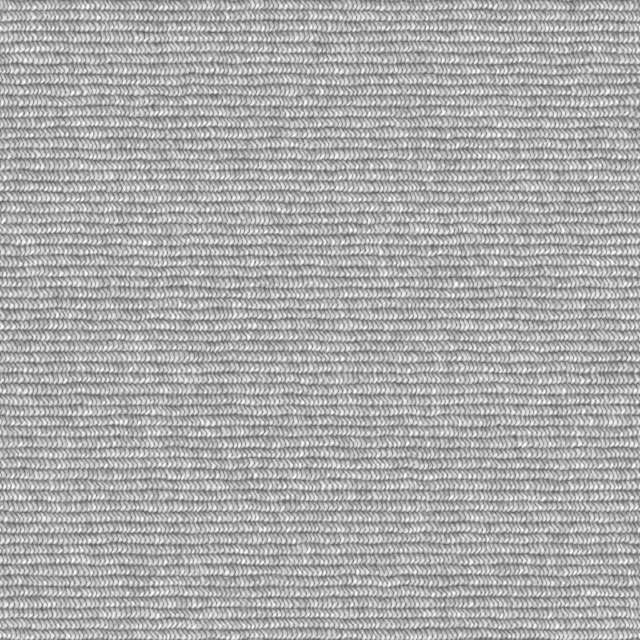
Write a WebGL 2 fragment shader that draws this texture.

```glsl
#version 300 es
precision highp float;

uniform vec2 u_resolution;
out vec4 fragColor;

const vec2 STITCHES = vec2(132.0, 60.0);
const vec3 SHADOW = vec3(0.46);
const vec3 YARN = vec3(0.74);
const vec3 HIGHLIGHT = vec3(0.91);

float hash(vec2 p) {
    vec3 q = fract(vec3(p.xyx) * 0.1031);
    q += dot(q, q.yzx + 33.33);
    return fract((q.x + q.y) * q.z);
}

// Value noise that wraps after a whole number of cells
float wrapNoise(vec2 uv, vec2 cells) {
    vec2 p = uv * cells;
    vec2 cell = floor(p);
    vec2 f = fract(p);
    f = f * f * (3.0 - 2.0 * f);
    float a = hash(mod(cell, cells));
    float b = hash(mod(cell + vec2(1.0, 0.0), cells));
    float c = hash(mod(cell + vec2(0.0, 1.0), cells));
    float d = hash(mod(cell + vec2(1.0, 1.0), cells));
    return mix(mix(a, b, f.x), mix(c, d, f.x), f.y);
}

// Slanted oval loop: x = coverage, y = random tone, z = side lighting
vec3 stitch(vec2 p, float row, float centre, float lean, vec2 halfSize, float softness) {
    float height = fract(p.y) - centre;
    float x = p.x + lean * height;
    vec2 id = vec2(mod(floor(x), STITCHES.x), row);
    float tone = hash(id + centre * 40.0) - 0.5;
    float size = mix(0.85, 1.15, hash(id + 71.0));
    float side = fract(x) - 0.5;
    float dist = length(vec2(side, height) / (halfSize * vec2(1.0, size)));
    float coverage = 1.0 - smoothstep(0.8 - softness, 0.8 + softness, dist);
    return vec3(coverage, tone, -side);
}

void main() {
    vec2 uv = gl_FragCoord.xy / u_resolution;
    float pixel = STITCHES.x / min(u_resolution.x, u_resolution.y);
    float softness = clamp(pixel * 1.5, 0.48, 0.8);

    // Slight yarn tension bends the rows and shifts the loops
    vec2 bend = vec2(wrapNoise(uv, vec2(44.0, 60.0)), wrapNoise(uv, vec2(33.0, 40.0))) - 0.5;
    vec2 p = uv * STITCHES + bend * vec2(0.8, 0.24);
    float row = mod(floor(p.y), STITCHES.y);
    p.x += hash(vec2(row, 17.0));

    // Soft broad loops, with short glints leaning the other way at their feet
    vec3 loop = stitch(p, row, 0.56, 1.2, vec2(0.52, 0.48), softness);
    vec3 glint = stitch(p, row, 0.30, -0.8, vec2(0.40, 0.30), softness);
    vec3 colour = mix(SHADOW, YARN + loop.y * 0.12 + loop.z * 0.16, loop.x);
    colour = mix(colour, HIGHLIGHT + glint.y * 0.14, glint.x * 0.85);

    // Faint streaks along the rows and fine fibre grain
    float streak = wrapNoise(uv, vec2(30.0, 60.0)) - 0.5;
    float grain = wrapNoise(uv, vec2(256.0)) - 0.5;
    colour += streak * 0.03 + grain * 0.16;

    fragColor = vec4(clamp(colour, 0.0, 1.0), 1.0);
}
```
